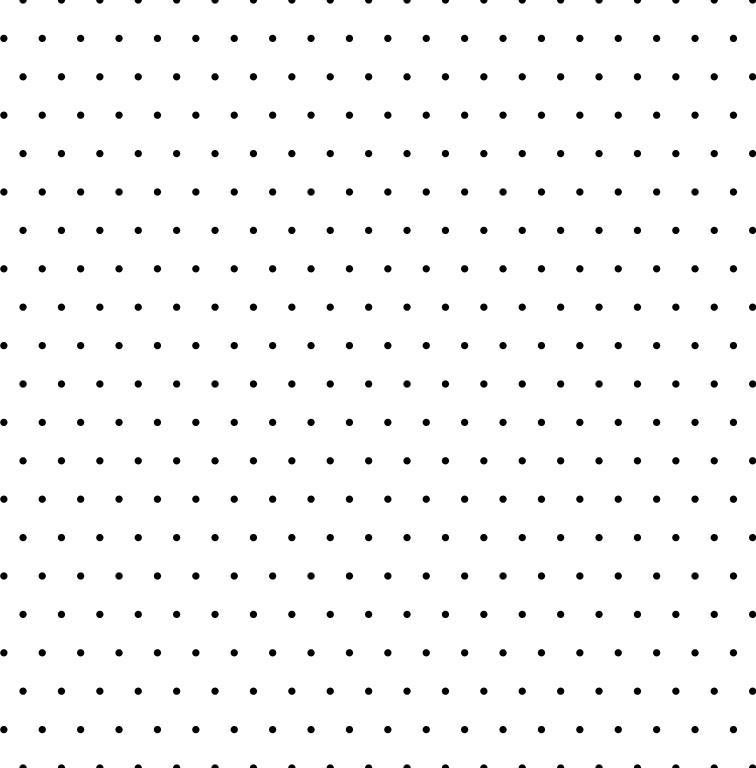
Reproduce this pattern procedurally as a Shadertoy shader.

```glsl
// Small black polka dots on white, in a staggered grid.
// Each row is one cell high; odd rows shift by half a cell, and a
// distance to the cell's dot centre gives a smooth-edged disc.

const float ROWS = 20.0;        // rows per canvas height
const float DOT_RADIUS = 0.094; // in cells
const float ROW_START = 0.6;    // x of the first dot in even rows, in cells
const float ROW_SHIFT = 0.5;    // stagger of odd rows, in cells
const vec3 PAPER = vec3(1.0);
const vec3 INK = vec3(0.0);

// Signed distance to the nearest dot, in cells
float staggeredDots(vec2 p) {
    float row = floor(p.y + 0.5);
    p.x -= ROW_START + ROW_SHIFT * mod(row, 2.0);
    vec2 offset = p - vec2(floor(p.x + 0.5), row);
    return length(offset) - DOT_RADIUS;
}

void mainImage(out vec4 fragColor, in vec2 fragCoord) {
    float pixel = ROWS / iResolution.y; // pixel size in cells
    float dist = staggeredDots(fragCoord * pixel);

    // Edge ramp one pixel wide
    float coverage = clamp(0.5 - dist / pixel, 0.0, 1.0);
    fragColor = vec4(mix(PAPER, INK, coverage), 1.0);
}
```
